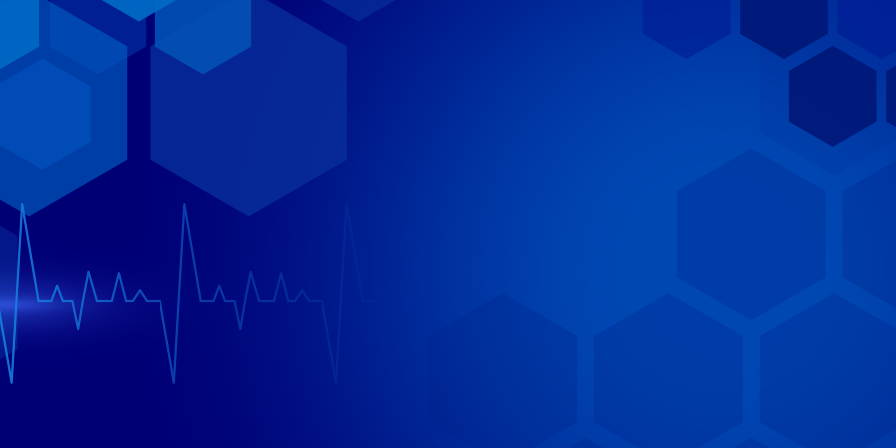
Give the GLSL for this background, as a WebGL 2 fragment shader.

```glsl
#version 300 es
precision highp float;
// Blue medical backdrop: translucent hexagon lattices and a fading heartbeat trace.

#define GLOW_CENTER vec2(161.5, 40.0)
#define GLOW_INNER 16.0
#define GLOW_OUTER 135.0
#define NAVY vec3(0.0, 0.0, 0.46)
#define AZURE vec3(0.0, 0.28, 0.70)
#define TRACE_COLOR vec3(0.08, 0.50, 0.88)
#define TRACE_WIDTH 0.25
#define TRACE_LENGTH 87.0
#define BASELINE 32.8
#define BEAT_PERIOD 36.2
#define BEAT_PEAK 4.95

uniform vec2 u_resolution;
out vec4 fragColor;

// Antialiased coverage; the canvas is 100 units high
float coverage(float dist) {
    float pixel = 100.0 / u_resolution.y;
    return 1.0 - smoothstep(-0.6 * pixel, 0.6 * pixel, dist);
}

// Distance to a hexagon with a vertex at the top
float hexagon(vec2 p, float radius) {
    p = abs(p);
    return max(p.x, 0.5 * p.x + 0.866 * p.y) - 0.866 * radius;
}

void addHexagon(inout vec3 color, vec2 p, float radius, vec3 tint, float alpha) {
    color = mix(color, tint, alpha * coverage(hexagon(p, radius)));
}

// Every second lattice row is shifted by half a step
vec2 latticePoint(vec2 origin, vec2 spacing, int column, int row) {
    float j = float(row);
    return origin + spacing * vec2(float(column) + 0.5 * j, j);
}

float segment(vec2 p, vec2 a, vec2 b) {
    vec2 pa = p - a, ba = b - a;
    return length(pa - ba * clamp(dot(pa, ba) / dot(ba, ba), 0.0, 1.0));
}

// Adds a triangular deflection and interrupts the baseline beneath it
void addSpike(inout float dist, inout bool flatPart, vec2 p, vec3 knots, float height) {
    vec2 tip = vec2(knots.y, height);
    dist = min(dist, segment(p, vec2(knots.x, 0.0), tip));
    dist = min(dist, segment(p, tip, vec2(knots.z, 0.0)));
    if (p.x > knots.x && p.x < knots.z) flatPart = false;
}

float heartbeat(vec2 p) {
    p.x = mod(p.x - BEAT_PEAK + 5.5, BEAT_PERIOD) - 5.5;
    p.y -= BASELINE;
    float dist = 1000.0;
    bool flatPart = true;
    addSpike(dist, flatPart, p, vec3(-5.5, -2.35, -1.28), -18.2);
    addSpike(dist, flatPart, p, vec3(-1.28, 0.0, 3.65), 21.6);
    addSpike(dist, flatPart, p, vec3(6.5, 7.8, 9.1), 3.4);
    addSpike(dist, flatPart, p, vec3(11.2, 12.5, 13.55), -6.2);
    addSpike(dist, flatPart, p, vec3(13.55, 14.8, 16.7), 6.5);
    addSpike(dist, flatPart, p, vec3(20.0, 21.6, 23.2), 6.2);
    addSpike(dist, flatPart, p, vec3(24.7, 26.3, 27.9), 2.4);
    return flatPart ? min(dist, abs(p.y)) : dist;
}

// Large shaded cells in the lower right, small dark cells in the upper right
void addRightCells(inout vec3 color, vec2 p) {
    for (int row = -1; row <= 2; row++) {
        for (int column = -1; column <= 3; column++) {
            vec2 center = latticePoint(vec2(112.2, 15.4), vec2(37.0, 32.3), column, row);
            if (center.x < 91.0 + 41.7 * float(max(row, 0))) continue;
            float alpha = row == 2 ? 0.12 : 0.27;
            addHexagon(color, p - center, 19.2, vec3(0.0, 0.12, 0.53), alpha);
        }
    }
    for (int row = 0; row <= 1; row++) {
        for (int column = row - 1; column <= 1; column++) {
            vec2 center = latticePoint(vec2(175.0, 98.1), vec2(21.75, -19.6), column, row);
            bool pale = row == 0 && column != 0;
            vec3 tint = pale ? vec3(0.0, 0.10, 0.58) : vec3(0.0, 0.09, 0.47);
            addHexagon(color, p - center, 11.3, tint, pale ? 0.6 : 0.9);
        }
    }
}

// Overlapping bright cells in the upper left
void addLeftCells(inout vec3 color, vec2 p) {
    vec3 haze = vec3(0.03, 0.18, 0.61);
    addHexagon(color, p - vec2(55.5, 77.0), 25.3, haze, 0.8);
    addHexagon(color, p - vec2(80.0, 120.5), 25.3, haze, 0.7);
    addHexagon(color, p - vec2(-18.0, 34.7), 25.3, haze, 0.5);
    addHexagon(color, p - vec2(6.5, 77.0), 25.3, vec3(0.0, 0.25, 0.66), 0.97);
    addHexagon(color, p - vec2(21.9, 95.8), 12.4, vec3(0.0, 0.35, 0.78), 0.35);
    addHexagon(color, p - vec2(9.5, 74.5), 12.4, vec3(0.0, 0.30, 0.72), 0.9);
    addHexagon(color, p - vec2(45.3, 95.8), 12.4, vec3(0.01, 0.32, 0.71), 0.9);
    addHexagon(color, p - vec2(-2.0, 95.8), 12.4, vec3(0.0, 0.40, 0.77), 0.95);
    addHexagon(color, p - vec2(31.0, 120.5), 25.3, vec3(0.0, 0.41, 0.77), 0.95);
}

void main() {
    vec2 p = 100.0 * gl_FragCoord.xy / u_resolution.y;
    float light = 1.0 - smoothstep(GLOW_INNER, GLOW_OUTER, distance(p, GLOW_CENTER));
    vec3 color = mix(NAVY, AZURE, light);
    addRightCells(color, p);
    addLeftCells(color, p);

    // Soft flare where the trace enters
    vec2 flare = p - vec2(0.0, 32.0);
    float wide = exp(-dot(flare / vec2(23.0, 6.0), flare / vec2(23.0, 6.0)));
    float core = exp(-dot(flare / vec2(13.0, 1.6), flare / vec2(13.0, 1.6)));
    color = mix(color, vec3(0.20, 0.35, 0.90), 0.45 * wide + 0.35 * core);

    float fade = clamp(1.0 - p.x / TRACE_LENGTH, 0.0, 1.0);
    color = mix(color, TRACE_COLOR, 0.9 * fade * coverage(heartbeat(p) - TRACE_WIDTH));
    fragColor = vec4(color, 1.0);
}
```
